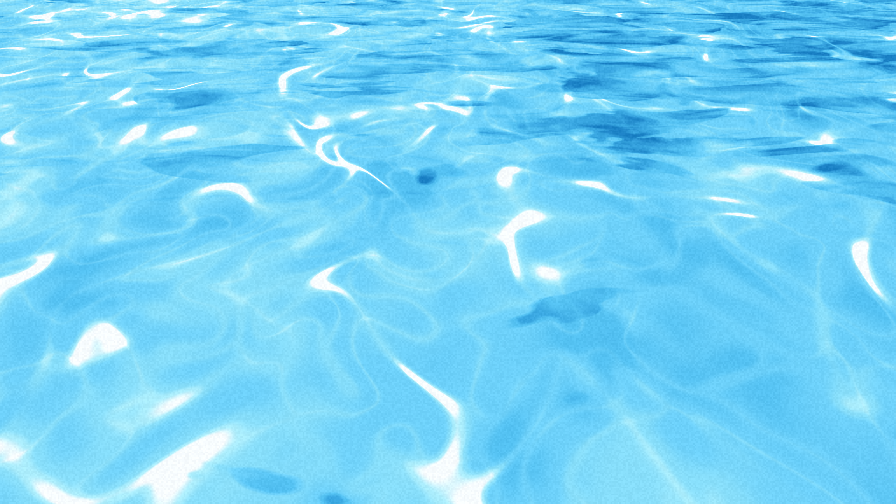
This texture is drawn by a WebGL 1 fragment shader. Its source:

```glsl
precision highp float;
// Sunlit pool water seen at a low angle. A perspective plane carries a soft
// swell, warped ridged noise for the caustic light web, and stretched noise
// for dark ripples that gather toward the far side; a ramp colours the tone.
uniform vec2 u_resolution;

const float HORIZON = 1.3;
const vec3 DEEP  = vec3(0.10, 0.50, 0.77);
const vec3 BLUE  = vec3(0.22, 0.65, 0.88);
const vec3 AZURE = vec3(0.33, 0.76, 0.95);
const vec3 SKY   = vec3(0.43, 0.82, 0.98);
const vec3 PALE  = vec3(0.53, 0.87, 0.98);
const vec3 ICE   = vec3(0.67, 0.93, 0.99);
const vec3 GLINT = vec3(0.97, 0.99, 1.00);

vec2 hash2(vec2 p) {
  vec3 q = fract(vec3(p.xyx) * vec3(0.1031, 0.1030, 0.0973));
  q += dot(q, q.yzx + 33.33);
  return fract((q.xx + q.yz) * q.zy);
}

float corner(vec2 cell, vec2 offset) {
  return dot(hash2(cell) * 2.0 - 1.0, offset);
}

// Gradient noise, roughly -1 to 1
float noise(vec2 p) {
  vec2 i = floor(p), f = p - i;
  vec2 u = f * f * f * (f * (f * 6.0 - 15.0) + 10.0);
  vec2 e = vec2(1.0, 0.0);
  float low  = mix(corner(i, f), corner(i + e, f - e), u.x);
  float high = mix(corner(i + e.yx, f - e.yx), corner(i + e.xx, f - e.xx), u.x);
  return 1.4 * mix(low, high, u.y);
}

float fbm(vec2 p) {
  float sum = 0.0, amp = 1.0;
  for (int i = 0; i < 4; i++) {
    sum += amp * noise(p);
    p = mat2(1.96, 0.16, -0.16, 1.96) * p + 17.3;
    amp *= 0.55;
  }
  return sum;
}

vec2 warp(vec2 p, float amount) {
  return p + amount * vec2(noise(p + 41.7), noise(p + 83.1));
}

// Bright crest along the zero contours of warped noise
float filament(vec2 p, float bend, float width) {
  float n = noise(warp(p, bend));
  return exp(-sqrt(n * n + 0.0008) / width);
}

vec3 waterRamp(float t) {
  vec3 c = mix(DEEP, BLUE, smoothstep(0.0, 0.17, t));
  c = mix(c, AZURE, smoothstep(0.17, 0.32, t));
  c = mix(c, SKY, smoothstep(0.32, 0.47, t));
  c = mix(c, PALE, smoothstep(0.47, 0.62, t));
  c = mix(c, ICE, smoothstep(0.62, 0.78, t));
  return mix(c, GLINT, smoothstep(0.78, 0.98, t));
}

void main() {
  vec2 uv = gl_FragCoord.xy / u_resolution.y;
  float side = gl_FragCoord.x / u_resolution.x - 0.5;

  // Perspective plane: rows compress toward the top
  float depth = 1.0 / (HORIZON - uv.y);
  vec2 plane = vec2((uv.x - 0.89) * depth, 1.2 * depth) + vec2(6.2, 3.7);
  float far = smoothstep(0.35, 0.95, uv.y);

  // Broad light and shade under the surface
  float swell = noise(warp(plane * 2.3, 0.5)) + 0.6 * noise(warp(plane * 5.5 + 9.0, 0.8));

  // Caustic web, broken into short strokes and white patches by focus
  vec2 floorPos = warp(plane * vec2(3.6, 3.3) + 25.0, 0.3);
  float web = filament(floorPos, 0.6, 0.10);
  float fineWeb = filament(floorPos * 1.9 + 51.0, 0.9, 0.11);
  float focusNoise = noise(warp(plane * vec2(4.6, 4.0) + 70.0, 0.4));
  float focus = smoothstep(0.05, 0.45, focusNoise);
  float hot = smoothstep(0.2, 0.65, web) * focus;
  float webGain = 0.10 + 0.24 * smoothstep(-0.4, 0.4, focusNoise);

  // Sharp-edged dark ripples, dense at the far right
  vec2 ripplePos = warp(plane * vec2(1.5, 3.8) + 13.0, 0.5);
  float bias = 0.62 * far + 0.4 * side * smoothstep(0.2, 0.6, uv.y) - 0.55;
  float shade = smoothstep(0.0, 0.14, fbm(ripplePos) + bias);

  // Thin bright and dark streaks riding on the ripples
  vec2 streakPos = warp(plane * vec2(2.6, 6.5) + 37.0, 0.7);
  float streaks = fbm(streakPos);
  float crease = filament(streakPos * vec2(0.7, 0.8) + 11.0, 0.5, 0.09);

  // Sky glare at the far left of centre
  vec2 glarePos = (uv - vec2(0.45, 1.02)) / vec2(0.55, 0.16);
  float glare = exp(-dot(glarePos, glarePos));

  float light = 1.0 - 0.65 * shade;
  float tone = 0.44 + 0.24 * swell * (1.0 - 0.4 * far) - 0.08 * side;
  tone += light * (webGain * web + 0.15 * fineWeb + 0.5 * hot);
  tone += streaks * (0.24 * shade + 0.15 * far) - 0.15 * shade;
  tone -= 0.20 * crease * far;
  tone += 0.18 * glare;

  // Fine grain, sized as a fraction of the canvas height
  float grain = hash2(floor(uv * 288.0) + 5.0).x - 0.5;
  gl_FragColor = vec4(waterRamp(tone) + 0.045 * grain, 1.0);
}
```
